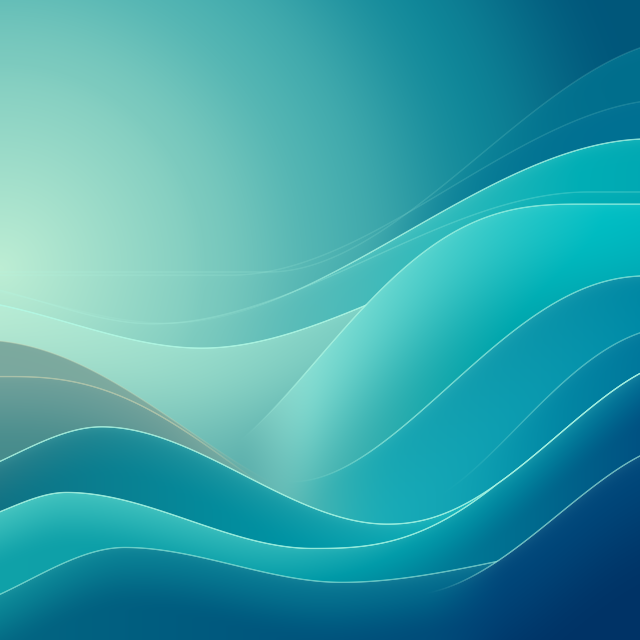
This background is drawn by a three.js fragment shader. Its source:

```glsl
varying vec2 vUv;

#define EDGE 0.0011
#define LINE_WIDTH 0.0012
#define HALO_WIDTH 0.009
#define HALO_GAIN 0.16
#define MINT vec3(0.70, 0.98, 0.90)
#define SAND vec3(0.84, 0.85, 0.70)
#define GLOW_CENTER vec2(0.0, 0.58)

// Eased move from a to b: x = height change, y = slope; skew bends it towards b
vec2 swell(float x, vec2 a, vec2 b, float skew) {
  vec2 span = b - a;
  float t = clamp((x - a.x) / span.x, 0.0001, 1.0);
  float u = pow(t, skew);
  float slope = 6.0 * u * (1.0 - u) * skew * u / t / span.x;
  return span.y * vec2(u * u * (3.0 - 2.0 * u), slope);
}

// Curve through a middle extreme, with one swell to each side
vec2 wave(float x, vec2 left, vec2 mid, vec2 right, float skew) {
  return vec2(mid.y, 0.0) + swell(x, mid, left, 1.0) + swell(x, mid, right, skew);
}

// Single slope from a to b
vec2 flank(float x, vec2 a, vec2 b, float skew) {
  return vec2(a.y, 0.0) + swell(x, a, b, skew);
}

// Shaded body below a curve
void fill(inout vec3 color, float y, vec2 curve, vec3 body, vec3 fade, float reach, float alpha) {
  float depth = curve.x - y;
  float dist = depth / sqrt(1.0 + curve.y * curve.y);
  vec3 shade = clamp(body + fade * smoothstep(0.0, reach, depth), 0.0, 1.0);
  color = mix(color, shade, alpha * smoothstep(-EDGE, EDGE, dist));
}

// Thin bright rim with a soft halo on its lower side
void rim(inout vec3 color, float y, vec2 curve, vec3 tint, float strength) {
  float dist = (curve.x - y) / sqrt(1.0 + curve.y * curve.y);
  float line = 1.0 - smoothstep(LINE_WIDTH * 0.3, LINE_WIDTH * 1.7, abs(dist));
  float halo = HALO_GAIN * exp(-abs(dist) / HALO_WIDTH) * step(0.0, dist);
  color = mix(color, tint, strength * max(line, halo));
}

// Sky ramp spreading from the pale glow
vec3 sky(vec2 p) {
  float d = distance(p, GLOW_CENTER);
  vec3 color = mix(vec3(0.74, 0.93, 0.83), vec3(0.50, 0.80, 0.75), clamp(d / 0.32, 0.0, 1.0));
  color = mix(color, vec3(0.29, 0.69, 0.69), smoothstep(0.28, 0.56, d));
  color = mix(color, vec3(0.06, 0.53, 0.60), smoothstep(0.50, 0.80, d));
  return mix(color, vec3(0.0, 0.34, 0.48), smoothstep(0.74, 1.04, d));
}

void main() {
  float x = vUv.x, y = vUv.y;
  vec3 color = sky(vUv);

  // Faint upper veils
  for (int i = 0; i < 2; i++) {
    float n = float(i);
    vec2 veil = flank(x, vec2(0.42 - 0.06 * n, 0.575 - 0.005 * n), vec2(1.08 - 0.03 * n, 0.94 - 0.095 * n), 1.0);
    fill(color, y, veil, vec3(0.0, 0.47 - 0.03 * n, 0.58), vec3(0.0), 0.1, 0.7 * smoothstep(0.55, 1.0, x));
    rim(color, y, veil, MINT, 0.14);
  }

  // Pale ribbons behind the main wave
  vec2 ribbon = wave(x, vec2(-0.1, 0.555), vec2(0.26, 0.495), vec2(1.016, 0.783), 1.0);
  fill(color, y, ribbon, mix(vec3(0.75, 0.87, 0.80), vec3(-0.08, 0.66, 0.70), x), vec3(0.0), 0.1, smoothstep(0.3, 0.7, x));
  rim(color, y, ribbon, MINT, mix(0.1, 0.75, smoothstep(0.35, 0.6, x)));
  vec2 thread = wave(x, vec2(-0.1, 0.56), vec2(0.24, 0.494), vec2(0.92, 0.70), 1.0);
  rim(color, y, thread, MINT, 0.22);
  vec2 basin = wave(x, vec2(-0.1, 0.535), vec2(0.315, 0.456), vec2(0.9, 0.62), 1.0);
  fill(color, y, basin, mix(vec3(0.72, 0.92, 0.83), vec3(0.35, 0.74, 0.72), x), vec3(-0.22, -0.17, -0.12), 0.22, 0.85);
  rim(color, y, basin, MINT, 0.8);

  // Main wave and the two steps under it
  vec2 crest = flank(x, vec2(0.911, 0.681), vec2(0.286, 0.271), 1.41);
  float reveal = smoothstep(0.37, 0.5, x);
  fill(color, y, crest, mix(vec3(1.05, 0.98, 0.87), vec3(-0.06, 0.73, 0.76), x), vec3(-0.20, -0.15, -0.12), 0.25, reveal);
  rim(color, y, crest, MINT, 0.65 * reveal);
  vec2 shelf = flank(x, vec2(1.016, 0.569), vec2(0.456, 0.247), 1.12);
  reveal = smoothstep(0.44, 0.64, x);
  fill(color, y, shelf, mix(vec3(0.24, 0.84, 0.79), vec3(0.0, 0.53, 0.64), x), vec3(0.0, 0.02, 0.02), 0.15, reveal);
  rim(color, y, shelf, MINT, 0.6 * reveal);
  vec2 lowShelf = flank(x, vec2(1.08, 0.492), vec2(0.625, 0.206), 1.2);
  reveal = smoothstep(0.68, 0.9, x);
  fill(color, y, lowShelf, mix(vec3(0.07, 0.93, 0.86), vec3(0.0, 0.47, 0.61), x), vec3(0.0), 0.1, reveal);
  rim(color, y, lowShelf, MINT, 0.4 * reveal);

  // Muted hills at the left
  reveal = 1.0 - smoothstep(0.24, 0.44, x);
  vec2 hill = flank(x, vec2(-0.04, 0.469), vec2(0.56, 0.206), 1.1);
  fill(color, y, hill, vec3(0.48, 0.66, 0.62), vec3(0.0), 0.1, reveal);
  rim(color, y, hill, SAND, 0.3 * reveal);
  vec2 nearHill = flank(x, vec2(0.013, 0.4115), vec2(0.56, 0.18), 1.3);
  fill(color, y, nearHill, vec3(0.42, 0.62, 0.60), vec3(-0.14, -0.07, -0.05), 0.12, reveal);
  rim(color, y, nearHill, SAND, 0.55 * reveal);

  // Long front waves
  vec2 front = wave(x, vec2(-0.117, 0.245), vec2(0.159, 0.333), vec2(0.605, 0.181), 1.0);
  front += swell(x, vec2(0.605, 0.181), vec2(1.08, 0.44), 1.12);
  fill(color, y, front, mix(vec3(0.14, 0.48, 0.53), vec3(0.0, 0.76, 0.80), x), vec3(-0.08, -0.03, -0.01), 0.08, 1.0);
  rim(color, y, front, MINT, 0.8);
  vec2 bright = wave(x, vec2(-0.08, 0.18), vec2(0.104, 0.2305), vec2(0.488, 0.143), 1.0);
  bright += swell(x, vec2(0.488, 0.143), vec2(1.042, 0.427), 1.4);
  if (bright.x > front.x) bright = front;
  fill(color, y, bright, mix(vec3(0.22, 0.74, 0.73), vec3(-0.3, 0.43, 0.58), x * x), vec3(-0.16, -0.11, -0.07), 0.09, 1.0);
  rim(color, y, bright, MINT, 0.8);

  // Deep base
  vec2 base = wave(x, vec2(-0.104, 0.043), vec2(0.195, 0.1445), vec2(0.534, 0.09), 1.0);
  base += swell(x, vec2(0.534, 0.09), vec2(1.042, 0.16), 1.0);
  fill(color, y, base, mix(vec3(0.04, 0.53, 0.59), vec3(0.0, 0.38, 0.54), x), vec3(-0.03, -0.13, -0.08), 0.1, 1.0);
  rim(color, y, base, MINT, 0.55);
  vec2 abyss = flank(x, vec2(0.625, 0.069), vec2(1.08, 0.31), 1.08);
  reveal = smoothstep(0.66, 0.8, x);
  fill(color, y, abyss, vec3(0.0, 0.28, 0.48), vec3(0.0, -0.08, -0.08), 0.22, reveal);
  rim(color, y, abyss, MINT, 0.6 * reveal);

  gl_FragColor = vec4(color, 1.0);
}
```
